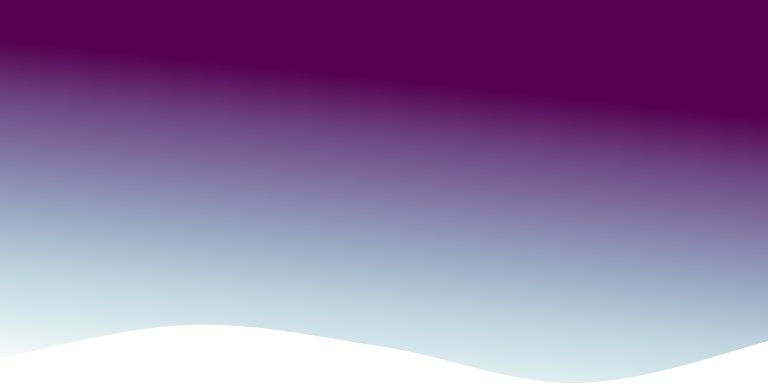
Write a Shadertoy shader that draws this background.

```glsl
// Tilted plum-to-ice gradient above a smooth white wave.

// Gradient: depth below the top edge, and how far it sinks from left to right
const float TILT = 0.203;
const int STOPS = 6;
const float STOP_DEPTH[STOPS] = float[](0.104, 0.25, 0.52, 0.70, 0.83, 0.96);
const vec3 STOP_COLOR[STOPS] = vec3[](
    vec3(0.333, 0.000, 0.314),   // plum
    vec3(0.420, 0.270, 0.500),   // violet
    vec3(0.580, 0.625, 0.745),   // slate blue
    vec3(0.745, 0.835, 0.870),   // pale blue
    vec3(0.860, 0.925, 0.935),   // ice
    vec3(1.0));                  // white

// Wave: evenly spaced heights, with one guide knot beyond each side
const int SEGMENTS = 4;
const float WAVE_KNOT[SEGMENTS + 3] = float[](
    -0.044, 0.0677, 0.1542, 0.0964, 0.0026, 0.112, 0.2826);
const vec3 WAVE_COLOR = vec3(1.0);

// Piecewise linear blend through the colour stops
vec3 skyColor(float depth) {
    vec3 color = STOP_COLOR[0];
    for (int i = 1; i < STOPS; i++) {
        float span = STOP_DEPTH[i] - STOP_DEPTH[i - 1];
        float t = clamp((depth - STOP_DEPTH[i - 1]) / span, 0.0, 1.0);
        color = mix(color, STOP_COLOR[i], t);
    }
    return color;
}

// Catmull-Rom curve through the wave knots
float waveHeight(float x) {
    float s = clamp(x, 0.0, 1.0) * float(SEGMENTS);
    int i = min(int(s), SEGMENTS - 1);
    float t = s - float(i);
    float a = WAVE_KNOT[i];
    float b = WAVE_KNOT[i + 1];
    float c = WAVE_KNOT[i + 2];
    float d = WAVE_KNOT[i + 3];
    float linear = c - a;
    float quadratic = 2.0 * a - 5.0 * b + 4.0 * c - d;
    float cubic = 3.0 * (b - c) + d - a;
    return b + 0.5 * t * (linear + t * (quadratic + t * cubic));
}

void mainImage(out vec4 fragColor, in vec2 fragCoord) {
    vec2 uv = fragCoord / iResolution.xy;
    float pixel = 1.0 / iResolution.y;

    // Sky
    vec3 color = skyColor(1.0 - uv.y - TILT * uv.x);

    // Wave with an antialiased crest
    float above = uv.y - waveHeight(uv.x);
    float coverage = clamp(0.5 - above / pixel, 0.0, 1.0);
    color = mix(color, WAVE_COLOR, coverage);

    fragColor = vec4(color, 1.0);
}
```
